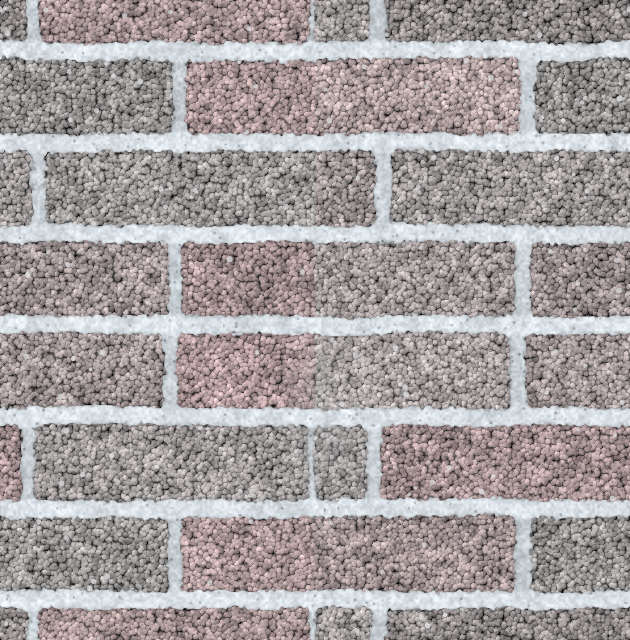
A WebGL 1 fragment shader for this texture:

```glsl
precision highp float;
// Weathered running-bond brick wall: seven courses of gritty grey and red bricks in pale mortar.
uniform vec2 u_resolution;

float hash(vec2 p) {
  vec3 q = fract(vec3(p.xyx) * 0.1031);
  q += dot(q, q.yzx + 33.33);
  return fract((q.x + q.y) * q.z);
}

// Value noise with n cells per canvas, wrapping at the edges
float noise(vec2 uv, float n) {
  vec2 p = uv * n, c = floor(p), f = p - c;
  f = f * f * (3.0 - 2.0 * f);
  float a = hash(mod(c, n)), b = hash(mod(c + vec2(1.0, 0.0), n));
  float d = hash(mod(c + vec2(0.0, 1.0), n)), e = hash(mod(c + 1.0, n));
  return mix(mix(a, b, f.x), mix(d, e, f.x), f.y);
}

// Wrapping cellular noise: xy = offset from nearest grain, z = its distance, w = its random value
vec4 grains(vec2 uv, float n) {
  vec2 p = uv * n, c = floor(p);
  vec4 nearest = vec4(0.0, 0.0, 9.0, 0.0);
  for (int j = -1; j <= 1; j++) {
    for (int i = -1; i <= 1; i++) {
      vec2 cell = c + vec2(float(i), float(j));
      vec2 id = mod(cell, n);
      vec2 offset = p - cell - vec2(hash(id + 7.3), hash(id + 41.7));
      float dist = length(offset);
      if (dist < nearest.z) nearest = vec4(offset, dist, hash(id + 91.1));
    }
  }
  return nearest;
}

// Redness of the three bricks in a course
vec3 courseWarmth(float row) {
  if (row < 0.5) return vec3(0.0, 0.9, 0.65);
  if (row < 1.5) return vec3(0.9, 0.1, 0.1);
  if (row < 2.5) return vec3(0.4, 1.0, 0.2);
  if (row < 3.5) return vec3(0.45, 0.9, 0.25);
  if (row < 4.5) return vec3(0.1, 0.0, 0.3);
  if (row < 5.5) return vec3(0.0, 0.9, 0.7);
  return vec3(0.15, 0.85, 0.1);
}

void main() {
  vec2 uv = gl_FragCoord.xy / u_resolution;
  float aa = 0.9 / min(u_resolution.x, u_resolution.y);

  // Courses, with slightly wavy bed joints
  float y = uv.y * 7.0 - 0.447 + 0.05 * (noise(uv, 9.0) - 0.5);
  float row = mod(floor(y), 7.0);
  float cycle = mod(row, 5.0);
  float shifted = step(1.0, abs(cycle - 2.5)) * step(abs(cycle - 2.5), 2.0);

  // Upright joints, at two alternating positions
  vec2 joints = mix(vec2(0.278, 0.83), vec2(0.053, 0.601), shifted) - 0.009 * sin(row * 1.05);
  float x = uv.x + 0.004 * (noise(uv, 28.0) - 0.5);
  vec2 gap = abs(fract(x - joints + 0.5) - 0.5) - vec2(0.0105, 0.0125);
  vec2 inset = vec2(min(gap.x, gap.y), (0.5 - abs(fract(y) - 0.5)) / 7.0 - 0.0137);
  if (abs(cycle - 1.0) < 0.5) inset.x = min(inset.x, abs(x - 0.495) - 0.0045);

  // Rounded, crumbly brick outline
  float edge = 0.01 - length(max(0.01 - inset, 0.0));
  edge += 0.004 * (noise(uv, 60.0) - 0.5) + 0.006 * (noise(uv, 170.0) - 0.5);
  float brickMask = smoothstep(-aa, aa, edge);

  // Colour of each brick: one across the side edges, two meeting at mid-canvas
  vec3 warmths = courseWarmth(row);
  float id = 0.0;
  float warmth = warmths.x;
  if (uv.x > joints.x && uv.x < joints.y) {
    id = uv.x < 0.5 ? 1.0 : 2.0;
    warmth = id < 1.5 ? warmths.y : warmths.z;
  }
  vec3 tint = mix(vec3(1.012, 0.995, 0.985), vec3(1.09, 0.945, 0.95), warmth);

  // Rough surface: lit grains, dark pits, blotches
  vec4 grit = grains(uv, 150.0);
  float fine = noise(uv, 260.0) - 0.5;
  float tone = 0.61 + 0.07 * (hash(vec2(row, id) + 3.0) - 0.5) + 0.015 * id;
  tone += 0.2 * (grit.w - 0.5) + 0.17 * dot(grit.xy, vec2(-0.6, 0.8));
  tone -= 0.3 * smoothstep(0.4, 0.85, grit.z);
  tone += 0.2 * (noise(uv, 85.0) - 0.5) + 0.17 * fine + 0.06 * (noise(uv, 14.0) - 0.5);
  tone -= 0.1 * (1.0 - smoothstep(0.0, 0.005, edge));
  vec3 brick = tone * tint;

  // Pale pebbles and a chalky bloom beside the middle
  vec4 pebble = grains(uv, 44.0);
  float radius = 0.09 + 0.1 * fract(pebble.w * 57.0);
  float pebbleMask = step(0.9, pebble.w) * smoothstep(radius + 0.06, radius - 0.02, pebble.z);
  brick = mix(brick, vec3(0.83, 0.83, 0.84) + 0.12 * fine, 0.85 * pebbleMask);
  vec2 fromBloom = (uv - vec2(0.51, 0.36)) / vec2(0.055, 0.13);
  float bloom = exp(-dot(fromBloom, fromBloom)) * (0.4 + 0.6 * noise(uv, 30.0));
  brick = mix(brick, vec3(0.78, 0.79, 0.8), 0.35 * bloom);

  // Sandy mortar, shaded in the upright joints and against the bricks
  float upright = smoothstep(0.0, 0.006, inset.y);
  float sand = 0.12 * fine + 0.1 * (noise(uv, 130.0) - 0.5) + 0.08 * (noise(uv, 40.0) - 0.5);
  sand -= 0.07 * upright + 0.08 * smoothstep(-0.005, 0.0, edge);
  sand -= 0.2 * smoothstep(0.93, 1.0, grit.w) * smoothstep(0.5, 0.2, grit.z);
  vec3 mortar = vec3(0.855, 0.885, 0.905) + sand;

  gl_FragColor = vec4(clamp(mix(mortar, brick, brickMask), 0.0, 1.0), 1.0);
}
```
